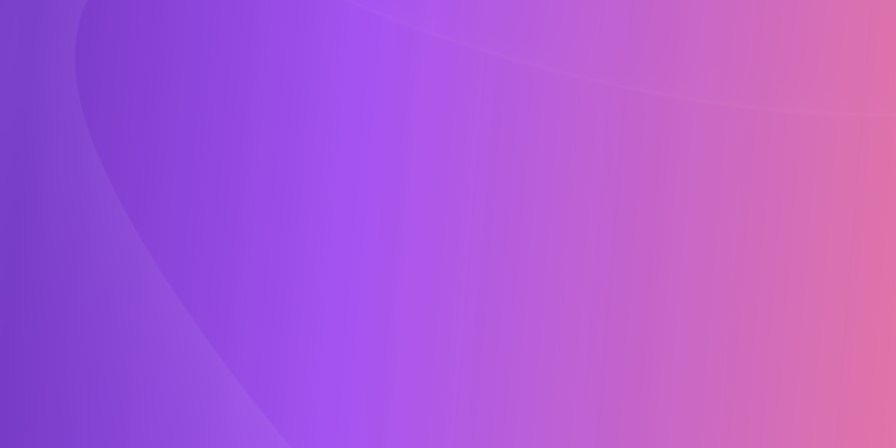
A Shadertoy shader for this background:

```glsl
float hash(float n) {
    return fract(sin(n * 127.1) * 43758.5453);
}

// Smooth one-dimensional noise
float noise(float x) {
    float cell = floor(x);
    return mix(hash(cell), hash(cell + 1.0), smoothstep(0.0, 1.0, x - cell));
}

// Violet rising to a bright ridge, then fading to pink
vec3 gradient(float t) {
    vec3 deepViolet = vec3(0.465, 0.228, 0.780);
    vec3 brightViolet = vec3(0.650, 0.330, 0.945);
    vec3 pink = vec3(0.880, 0.455, 0.655);
    vec3 color = mix(deepViolet, brightViolet, clamp(t / 0.38, 0.0, 1.0));
    return mix(color, pink, clamp((t - 0.38) / 0.62, 0.0, 1.0));
}

void mainImage(out vec4 fragColor, in vec2 fragCoord) {
    vec2 uv = fragCoord / iResolution.xy;
    vec2 p = vec2(uv.x * 2.0, uv.y);
    float pixel = 1.0 / iResolution.y;

    // Slightly slanted base
    float slanted = uv.x - 0.04 * uv.y;
    vec3 color = gradient(slanted);

    // Faint vertical streaks
    color += 0.008 * (noise(slanted * 45.0 + 0.4 * noise(uv.y * 6.0)) - 0.5);

    // Pale veil left of the curved edge, strongest beside it
    float y2 = p.y * p.y;
    float edgeX = 0.651 - 0.84 * p.y + 0.25 * y2 + 0.1333 * y2 * y2 * y2;
    float outside = (edgeX - p.x) * 0.8;
    float veil = smoothstep(-pixel, pixel, outside) * exp(-max(outside, 0.0) / 0.25);
    color = mix(color, vec3(0.95, 0.95, 1.0), 0.06 * veil);

    // Thin arc at the upper right with a soft glow above it
    float arcY = 0.742 + 0.171 * (2.0 - p.x) * (2.0 - p.x);
    float above = (p.y - arcY) * 0.95;
    float glow = smoothstep(-pixel, pixel, above) * exp(-max(above, 0.0) / 0.05);
    float line = 1.0 - smoothstep(0.0, 0.006 + pixel, abs(above));
    color = mix(color, vec3(1.0, 0.75, 0.9), 0.02 * glow + 0.03 * line);

    fragColor = vec4(color, 1.0);
}
```
